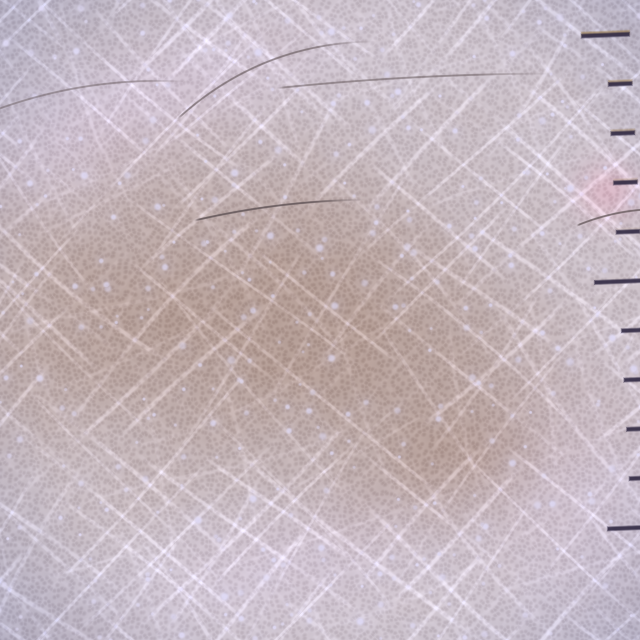
This texture is drawn by a Shadertoy shader. Its source:

```glsl
// Close-up of pale skin with a soft tan patch, criss-cross creases, fine hairs and a ruler edge.

vec2 hash2(vec2 p) {
    vec2 q = vec2(dot(p, vec2(127.1, 311.7)), dot(p, vec2(269.5, 183.3)));
    return fract(sin(q) * 43758.55);
}

// Soft elliptical weight, one at the centre
float blob(vec2 p, vec2 center, vec2 radii, float angle) {
    float c = cos(angle), s = sin(angle);
    vec2 d = p - center;
    d = vec2(c * d.x + s * d.y, c * d.y - s * d.x) / radii;
    return exp(-dot(d, d));
}

// Cellular noise: distance to the nearest scattered point
float cellular(vec2 p) {
    vec2 cell = floor(p);
    float nearest = 2.0;
    for (int y = -1; y <= 1; y++)
    for (int x = -1; x <= 1; x++) {
        vec2 id = cell + vec2(x, y);
        nearest = min(nearest, distance(p, id + hash2(id)));
    }
    return nearest;
}

float layeredSines(vec2 p) {
    float sum = 0.0, gain = 0.5;
    for (int i = 0; i < 4; i++) {
        sum += gain * sin(p.x + 1.7 * sin(p.y * 0.8)) * sin(p.y + 1.3 * sin(p.x * 0.7));
        p = mat2(1.4, 1.1, -1.1, 1.4) * p + 2.3;
        gain *= 0.6;
    }
    return sum;
}

// Family of swaying, broken, nearly parallel lines
float creases(vec2 p, float angle, float spacing, float seed, float pixel) {
    vec2 dir = vec2(cos(angle), sin(angle));
    float along = dot(p, dir);
    float across = dot(p, vec2(-dir.y, dir.x)) + 0.008 * sin(along * 6.0 + seed);
    float cell = floor(across / spacing), result = 0.0;
    for (int k = -1; k <= 1; k++) {
        float id = cell + float(k);
        vec2 r = hash2(vec2(id, seed));
        float sway = 0.22 * sin(along * (4.0 + 4.0 * r.y) + 40.0 * r.x);
        float d = abs(across - (id + 0.5 + 0.6 * (r.x - 0.5) + sway) * spacing);
        float width = mix(0.0012, 0.0027, r.y);
        float wave = sin(along * (7.0 + 8.0 * r.x) + 40.0 * r.y) + 0.5 * sin(along * 37.0 + 30.0 * r.x);
        float fade = mix(0.15, 1.0, smoothstep(-0.8, 0.9, wave));
        float core = 1.0 - smoothstep(width * 0.4, width * 1.5 + pixel, d);
        result = max(result, fade * (core + 0.18 * exp(-d * d / 0.00004)));
    }
    return result;
}

// Scattered bright flecks of random size
float flecks(vec2 p, float scale, float density, float pixel) {
    vec2 cell = floor(p * scale);
    float result = 0.0;
    for (int y = -1; y <= 1; y++)
    for (int x = -1; x <= 1; x++) {
        vec2 id = cell + vec2(x, y), r = hash2(id + scale);
        float d = distance(p, (id + hash2(id + 7.0)) / scale);
        float radius = mix(0.002, 0.0075, r.y * r.y);
        float disc = 1.0 - smoothstep(radius * 0.35, radius + pixel, d);
        result = max(result, step(r.x, density) * (disc + 0.2 * exp(-d * d / (radius * radius * 6.0))));
    }
    return result;
}

// Thin arc from a to b, bowed sideways and tapering at both ends
float hair(vec2 p, vec2 a, vec2 b, float bow, float pixel) {
    vec2 chord = b - a, dir = normalize(chord);
    float t = dot(p - a, chord) / dot(chord, chord);
    float d = abs(dot(p - a, vec2(-dir.y, dir.x)) - 4.0 * bow * t * (1.0 - t));
    float ends = smoothstep(0.0, 0.04, t) * (1.0 - smoothstep(0.65, 1.0, t));
    return ends * (1.0 - smoothstep(0.0003, 0.0011 + pixel, d));
}

// Ruler marks, every fifth one longer; slightly slanted column
float rulerMarks(vec2 p, float pixel) {
    float index = clamp(floor((0.9466 - p.y) / 0.077 + 0.5), -1.0, 10.0);
    float markY = 0.9466 - 0.077 * index;
    float right = 0.983 + 0.053 * (0.9466 - markY);
    float halfLength = mod(index, 5.0) < 0.5 ? 0.037 : 0.018;
    vec2 q = abs(p - vec2(right - halfLength, markY + 0.04 * (p.x - right))) - vec2(halfLength, 0.0025);
    return 1.0 - smoothstep(-0.0012, 0.0012 + pixel, max(q.x, q.y));
}

void mainImage(out vec4 fragColor, in vec2 fragCoord) {
    vec2 p = fragCoord / iResolution.xy;
    float pixel = 1.0 / iResolution.y;

    // Broad pigment and light
    float tan1 = blob(p, vec2(0.51, 0.50), vec2(0.36, 0.22), -0.4);
    float tan2 = 0.6 * blob(p, vec2(0.08, 0.47), vec2(0.30, 0.20), -0.3);
    float tan3 = 0.5 * blob(p, vec2(0.71, 0.29), vec2(0.14, 0.10), 0.6);
    float mottling = layeredSines(p * 13.0);
    float pigment = clamp(tan1 + tan2 + tan3 + 0.12 * mottling, 0.0, 1.0);
    vec3 color = mix(vec3(0.79, 0.75, 0.785), vec3(0.695, 0.605, 0.575), pigment);
    float glow = blob(p, vec2(0.12, 0.78), vec2(0.16, 0.09), 0.5)
        + blob(p, vec2(0.33, 0.88), vec2(0.20, 0.08), 0.3)
        + blob(p, vec2(0.45, 0.12), vec2(0.25, 0.09), 0.2)
        + blob(p, vec2(0.90, 0.22), vec2(0.15, 0.18), 0.0);
    color += glow * vec3(0.025, 0.02, 0.045);
    color += vec3(0.05, -0.04, -0.02) * blob(p, vec2(0.95, 0.70), vec2(0.05, 0.045), 0.0);
    color -= vec3(0.10, 0.08, 0.04) * smoothstep(0.45, 0.75, distance(p, vec2(0.52, 0.5)));

    // Pore grain
    float grain = cellular(p * 125.0 + 0.6 * mottling);
    color += vec3(0.065, 0.07, 0.07) * (smoothstep(0.05, 0.65, grain) - 0.6);
    color += 0.03 * (cellular(p * 55.0) - 0.5);

    // Crossing creases, with bright nodes where they meet
    float rising = max(creases(p, 0.78, 0.052, 1.0, pixel), 0.75 * creases(p, 0.98, 0.085, 2.0, pixel));
    float falling = max(creases(p, -0.68, 0.050, 3.0, pixel), 0.7 * creases(p, -0.88, 0.090, 4.0, pixel));
    float faint = max(creases(p, 0.38, 0.10, 5.0, pixel), creases(p, -1.25, 0.12, 6.0, pixel));
    color += vec3(0.085, 0.09, 0.10) * (max(rising, falling) + 0.4 * faint);
    color += vec3(0.05, 0.06, 0.10) * rising * falling;
    float sparkle = max(flecks(p, 17.0, 0.45, pixel), 0.7 * flecks(p, 31.0, 0.25, pixel));
    color = mix(color, vec3(0.88, 0.86, 0.97), sparkle * mix(0.75, 0.55, pigment));

    // Hairs and ruler
    float hairs = 0.5 * hair(p, vec2(-0.01, 0.827), vec2(0.31, 0.871), 0.018, pixel);
    hairs = max(hairs, 0.65 * hair(p, vec2(0.275, 0.812), vec2(0.60, 0.935), 0.035, pixel));
    hairs = max(hairs, 0.55 * hair(p, vec2(0.43, 0.862), vec2(0.88, 0.885), 0.006, pixel));
    hairs = max(hairs, 0.9 * hair(p, vec2(0.302, 0.655), vec2(0.58, 0.688), 0.008, pixel));
    hairs = max(hairs, 0.8 * hair(p, vec2(0.90, 0.647), vec2(1.06, 0.672), 0.010, pixel));
    color = mix(color, vec3(0.40, 0.35, 0.36), hairs);
    float fringe = rulerMarks(p - vec2(0.0, 0.003), pixel) * smoothstep(0.5, 1.0, p.y);
    color = mix(color, vec3(0.62, 0.50, 0.32), 0.7 * fringe);
    color = mix(color, vec3(0.20, 0.17, 0.27), 0.92 * rulerMarks(p, pixel));

    fragColor = vec4(clamp(color, 0.0, 1.0), 1.0);
}
```
